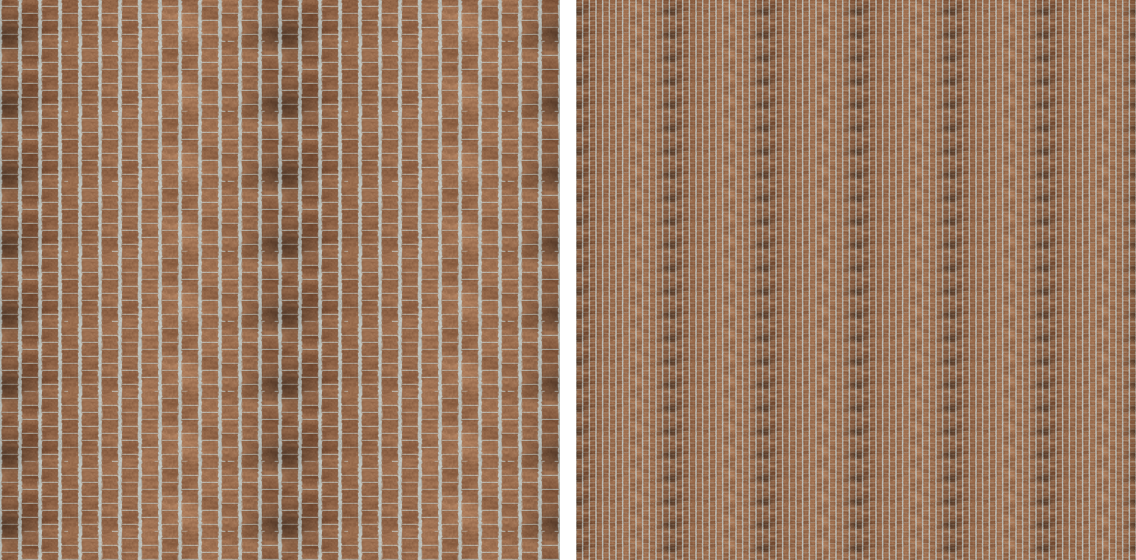
Left: one tile. Right: repeated 3 by 3.
This texture is drawn by a Shadertoy shader. Its source:

```glsl
// Weathered brick wall: narrow columns of small bricks, every second column
// shifted by half a brick, with wide ragged upright joints and thin level ones.
// Wear is layered sines plus wrapped lattice noise, repeated in whole tiles.

const float TAU = 6.2831853;
const vec2 GRID = vec2(28.0, 40.0);        // bricks across and down
const vec2 TILES = vec2(2.0, 8.0);         // repeats of the weathering
const vec2 BRICKS_PER_TILE = GRID / TILES;
const float EVEN_SHIFT = 0.55;             // joint height in even columns
const float ODD_SHIFT = 0.05;              // joint height in odd columns
const float UPRIGHT_HALF = 0.0033;         // half widths, in canvas units
const float LEVEL_HALF = 0.0009;
const float RAGGED = 0.0022;
const float UPRIGHT_SOFT = 0.0017;
const float LEVEL_SOFT = 0.0007;
const vec2 SOOT_CENTER = vec2(0.013, 0.5); // within a tile
const vec2 SOOT_FOCUS = vec2(5.2, 1.2);
const float SOOT_DEPTH = 0.38;
const vec3 BRICK_DARK = vec3(0.46, 0.295, 0.195);
const vec3 BRICK_LIGHT = vec3(0.68, 0.495, 0.365);
const vec3 MORTAR_DARK = vec3(0.63, 0.63, 0.60);
const vec3 MORTAR_LIGHT = vec3(0.79, 0.81, 0.79);

float hash(vec2 p) {
    vec3 q = fract(p.xyx * 0.1031);
    q += dot(q, q.yzx + 33.33);
    return fract((q.x + q.y) * q.z);
}

// Smooth noise that repeats once per tile; cells is a whole number of cells.
float tileNoise(vec2 tile, vec2 cells) {
    vec2 p = tile * cells;
    vec2 i = floor(p);
    vec2 f = fract(p);
    f = f * f * (3.0 - 2.0 * f);
    vec2 a = mod(i, cells);
    vec2 b = mod(i + 1.0, cells);
    return mix(mix(hash(a), hash(vec2(b.x, a.y)), f.x),
               mix(hash(vec2(a.x, b.y)), hash(b), f.x), f.y);
}

float line(float dist, float halfWidth, float soft) {
    return 1.0 - smoothstep(halfWidth - soft, halfWidth + soft, dist);
}

void mainImage(out vec4 fragColor, in vec2 fragCoord) {
    vec2 uv = fragCoord / iResolution.xy;
    vec2 tile = uv * TILES;
    float pixel = 0.7 / min(iResolution.x, iResolution.y);

    // Brick layout
    vec2 p = uv * GRID;
    float column = floor(p.x);
    float odd = mod(column, 2.0);
    p.y -= mix(EVEN_SHIFT, ODD_SHIFT, odd);
    vec2 brick = mod(vec2(column, floor(p.y)), BRICKS_PER_TILE);
    vec2 joint = mod(vec2(column, floor(p.y + 0.5)), BRICKS_PER_TILE);
    vec2 dist = abs(p - floor(p + 0.5)) / GRID;

    // Noise layers, from broad clouds to fine grain
    float cloud = tileNoise(tile, vec2(8.0, 5.0));
    float streak = tileNoise(tile, vec2(26.0, 28.0));
    float grain = tileNoise(tile, vec2(190.0, 48.0));
    float edge = tileNoise(tile, vec2(150.0, 36.0));

    // Broad weathering: a pale band, a slanted ripple and sooty patches
    float band = cos(TAU * (tile.x - 0.68));
    float ripple = sin(TAU * (tile.x * 2.0 + tile.y) + 1.2);
    vec2 around = cos(TAU * (tile - SOOT_CENTER)) - 1.0;
    float soot = exp(dot(SOOT_FOCUS, around));

    // Brick colour
    float tone = 0.53 + 0.13 * band + 0.07 * ripple
               + 0.50 * (cloud - 0.5) + 0.38 * (streak - 0.5)
               + 0.32 * (grain - 0.5) + 0.24 * (hash(brick + 7.0) - 0.5);
    vec3 color = mix(BRICK_DARK, BRICK_LIGHT, clamp(tone, -0.2, 1.15));
    color *= 1.0 - SOOT_DEPTH * soot;

    // Level joints, one course per tile worn down to dashes
    float strength = mix(0.6, 1.0, hash(joint + 3.0));
    float dashes = smoothstep(0.45, 0.7, tileNoise(tile, vec2(84.0, 10.0)));
    float wornCourse = odd * (1.0 - step(0.5, abs(joint.y - 2.0)));
    strength *= mix(1.0, dashes, wornCourse);
    float level = strength * line(dist.y, LEVEL_HALF, max(LEVEL_SOFT, pixel));

    // Upright joints with crumbled edges
    float halfWidth = UPRIGHT_HALF + RAGGED * (edge - 0.5);
    float upright = line(dist.x, halfWidth, max(UPRIGHT_SOFT, pixel));

    // Mortar colour
    float pale = 0.62 + 0.5 * (grain - 0.5) + 0.4 * (cloud - 0.5);
    vec3 mortar = mix(MORTAR_DARK, MORTAR_LIGHT, clamp(pale, 0.0, 1.0));
    mortar *= 1.0 - 0.4 * SOOT_DEPTH * soot;

    color = mix(color, mortar, max(level, upright));
    fragColor = vec4(color, 1.0);
}
```
